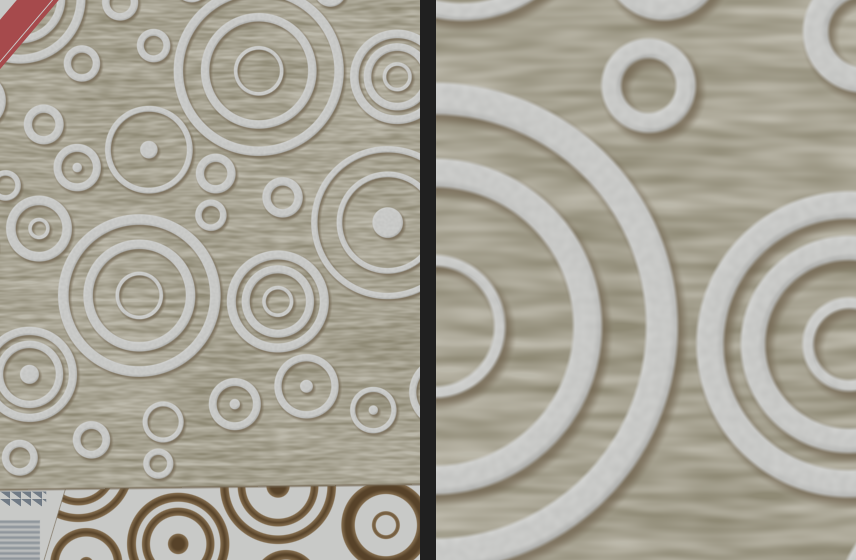
Left, the full canvas; right, a detail of the centre.
Write a WebGL 2 fragment shader that draws this pattern.

```glsl
#version 300 es
precision highp float;
// Embossed white rings and dots on a wood-grained tile, above a strip of a
// white tile with brown rings and a corner label. Discs are packed by growing
// scattered seeds into the free room; each disc is then drawn as a ring motif.

uniform vec2 u_resolution;
out vec4 fragColor;

const int MAX_DISCS = 50;
const int ATTEMPTS = 130;
const float GAP = 0.015;
const float SOFT = 0.002;
const vec2 SHADOW_OFFSET = vec2(0.004, -0.005);

const vec3 WOOD_DARK = vec3(0.56, 0.54, 0.46);
const vec3 WOOD_LIGHT = vec3(0.735, 0.72, 0.665);
const vec3 RELIEF_WHITE = vec3(0.785, 0.788, 0.78);
const vec3 SHADOW = vec3(0.45, 0.40, 0.32);
const vec3 BROWN_LIGHT = vec3(0.50, 0.41, 0.29);
const vec3 BROWN_DARK = vec3(0.34, 0.26, 0.16);
const vec3 SLATE = vec3(0.44, 0.48, 0.52);
const vec3 LABEL_RED = vec3(0.65, 0.29, 0.30);

// Each disc holds its centre in xy and its radius in z.
struct Packing {
  vec3 discs[MAX_DISCS];
  int count;
};

vec2 hash2(vec2 p) {
  vec3 q = fract(p.xyx * vec3(0.1031, 0.1030, 0.0973));
  q += dot(q, q.yzx + 33.33);
  return fract((q.xx + q.yz) * q.zy);
}

float gradientAt(vec2 cell, vec2 offset) {
  float angle = 6.2832 * hash2(cell).x;
  return dot(vec2(cos(angle), sin(angle)), offset);
}

float gradientNoise(vec2 p) {
  vec2 i = floor(p), f = fract(p), e = vec2(0.0, 1.0);
  vec2 u = f * f * (3.0 - 2.0 * f);
  float low = mix(gradientAt(i, f), gradientAt(i + e.yx, f - e.yx), u.x);
  float high = mix(gradientAt(i + e, f - e), gradientAt(i + 1.0, f - 1.0), u.x);
  return mix(low, high, u.y);
}

float cover(float d) { return 1.0 - smoothstep(-SOFT, SOFT, d); }

// Fill a box with discs, large ones first, all above the ground height.
Packing packDiscs(vec2 lo, vec2 hi, float biggest, float ground) {
  Packing pack;
  pack.count = 0;
  for (int i = 0; i < ATTEMPTS && pack.count < MAX_DISCS; i++) {
    vec2 c = mix(lo, hi, fract(vec2(0.6, 0.8) + float(i) * vec2(0.7549, 0.5698)));
    float target = 0.042 + biggest * exp(-0.05 * float(i)) * mix(0.7, 1.0, hash2(c * 91.0).x);
    float least = max(0.03, 0.6 * target);
    float room = min(target, c.y - ground);
    for (int j = 0; j < pack.count; j++) {
      room = min(room, distance(c, pack.discs[j].xy) - pack.discs[j].z - GAP);
      if (room < least) break;
    }
    if (room >= least) {
      pack.discs[pack.count] = vec3(c, room);
      pack.count++;
    }
  }
  return pack;
}

float ring(float d, float radius, float width) { return abs(d - radius) - 0.5 * width; }

// Signed distance to one disc's rings and centre.
float motif(vec2 p, vec3 disc, float thickness) {
  vec2 h = hash2(disc.xy * 91.0 + 7.0);
  float d = distance(p, disc.xy), r = disc.z;
  float width = min(thickness * mix(0.012, 0.026, h.x), 0.42 * r);
  float s = ring(d, r - 0.5 * width, width);
  if (r > 0.11 && h.y < 0.75) s = min(s, ring(d, 0.63 * r, 0.9 * width));
  if (r > 0.05) s = min(s, h.x < 0.6 ? d - 0.2 * r : ring(d, 0.27 * r, 0.009));
  return s;
}

float ringField(vec2 p, Packing pack, float thickness) {
  float s = 1.0;
  for (int i = 0; i < pack.count; i++) s = min(s, motif(p, pack.discs[i], thickness));
  return s;
}

vec3 wood(vec2 p) {
  vec2 q = vec2(p.x, p.y + 0.012 * gradientNoise(p * vec2(3.0, 5.0)));
  float streak = gradientNoise(q * vec2(5.0, 85.0));
  float fibre = gradientNoise(q * vec2(26.0, 150.0) + 40.0);
  float cloud = gradientNoise(p * 3.0 + 9.0);
  return mix(WOOD_DARK, WOOD_LIGHT, clamp(0.53 + 0.7 * streak + 0.55 * fibre + 0.25 * cloud, 0.0, 1.0));
}

// Raised white rings with a bevel and a soft shadow to the lower right.
vec3 embossed(vec2 p, float d, float shifted) {
  float slope = clamp((d - shifted) / length(SHADOW_OFFSET), -1.0, 1.0);
  float bevel = slope * smoothstep(-0.007, 0.0, d);
  float shade = 1.0 - smoothstep(-0.004, 0.006, shifted);
  vec3 white = RELIEF_WHITE - 0.10 * max(bevel, 0.3 * bevel) + 0.025 * gradientNoise(p * 150.0);
  return mix(mix(wood(p), SHADOW, 0.75 * shade), white, cover(d));
}

// Pale panel with a row of slate triangles above a hatched block.
vec3 sidePanel(vec2 p) {
  vec2 cell = fract(p * vec2(40.0, 55.0));
  float row = cover(abs(p.y - 0.145) - 0.018) * smoothstep(-0.1, 0.1, cell.x + cell.y - 1.0);
  float hatch = cover(max(p.y, p.x) - 0.095) * (0.4 + 0.25 * sin(p.y * 500.0));
  return mix(RELIEF_WHITE, SLATE, max(row * cover(p.x - 0.11), hatch));
}

void main() {
  vec2 p = gl_FragCoord.xy / u_resolution.x;
  float top = u_resolution.y / u_resolution.x;
  float aboveEdge = p.y - mix(0.167, 0.18, p.x);
  bool upper = aboveEdge > 0.0;

  // Choose the tile and pack its discs.
  vec2 lo = upper ? vec2(-0.08, 0.17) : vec2(0.08, -0.08);
  vec2 hi = upper ? vec2(1.08, top + 0.08) : vec2(1.05, 0.24);
  Packing pack = packDiscs(lo, hi, upper ? 0.17 : 0.10, upper ? 0.19 : -1.0);
  float d = ringField(p, pack, upper ? 1.0 : 1.3);

  vec3 color;
  if (upper) {
    color = embossed(p, d, ringField(p - SHADOW_OFFSET, pack, 1.0));
  } else {
    vec3 brown = mix(BROWN_LIGHT, BROWN_DARK, smoothstep(0.0, 0.012, -d));
    float side = p.x - 0.105 - 0.3 * p.y;
    color = mix(mix(RELIEF_WHITE, brown, cover(d)), sidePanel(p), cover(side));
    color = mix(color, SHADOW, 0.7 * cover(abs(side) - 0.001));
  }
  color = mix(color, SHADOW, 0.7 * (1.0 - smoothstep(0.0, 0.005, abs(aboveEdge))));

  // Corner label: white paper with a red band and a fine pale line.
  float diagonal = p.x + 0.85 * (top - p.y);
  vec3 label = mix(RELIEF_WHITE, LABEL_RED, cover(0.04 - diagonal));
  label = mix(label, RELIEF_WHITE, cover(abs(diagonal - 0.125) - 0.0015));
  color = mix(color, label, cover(diagonal - 0.14));

  fragColor = vec4(color, 1.0);
}
```
